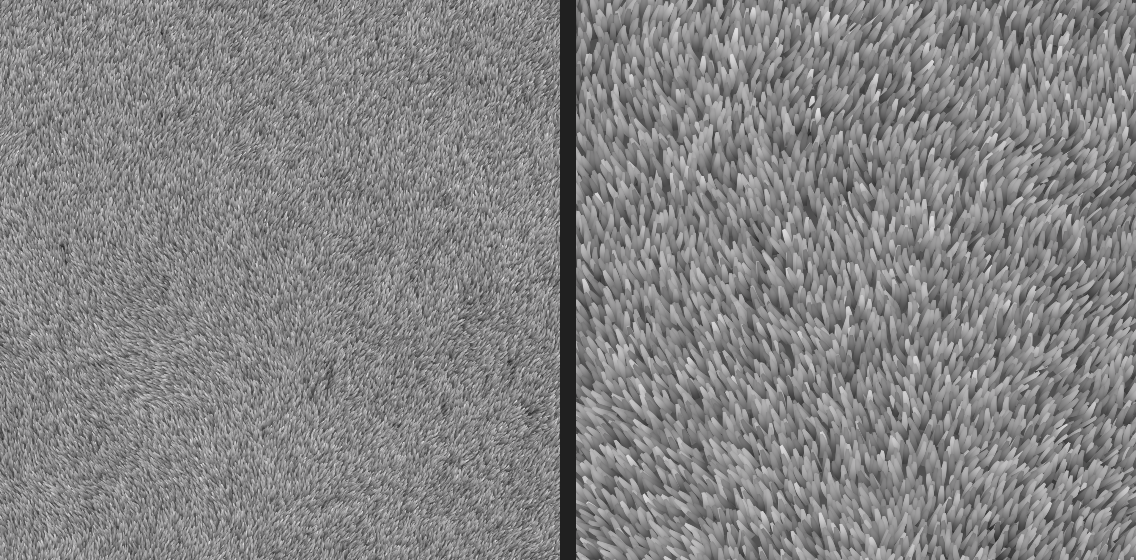
Left, the full canvas; right, a detail of the centre.
A Shadertoy shader for this texture:

```glsl
// Grey shag pile: short tapered strands, dark at the root and pale at the tip.
// A jittered grid holds one strand per cell; rows are painted from top to bottom,
// so that nearer tips hide farther roots, and smooth noise combs the lean.

const float CELL = 0.0049;         // grid spacing, in canvas heights
const float HALF_WIDTH = 0.0021;
const float GAP_TONE = 0.32;
const float ROOT_TONE = 0.37;
const float TIP_TONE = 0.605;
const vec3 TINT = vec3(1.0, 0.996, 1.0);

// Integer hash: three random values in 0..1 for a cell and a salt
vec3 hash3(ivec2 cell, int salt) {
    uvec3 v = uvec3(ivec3(cell, salt)) * 1664525u + 1013904223u;
    v.x += v.y * v.z;
    v.y += v.z * v.x;
    v.z += v.x * v.y;
    v ^= v >> 16u;
    v.x += v.y * v.z;
    v.y += v.z * v.x;
    v.z += v.x * v.y;
    return vec3(v >> 8u) / 16777216.0;
}

// Smooth value noise in 0..1
float noise(vec2 p, int salt) {
    ivec2 i = ivec2(floor(p));
    vec2 f = fract(p);
    f = f * f * (3.0 - 2.0 * f);
    float low = mix(hash3(i, salt).x, hash3(i + ivec2(1, 0), salt).x, f.x);
    float high = mix(hash3(i + ivec2(0, 1), salt).x, hash3(i + ivec2(1, 1), salt).x, f.x);
    return mix(low, high, f.y);
}

// Lean from upright in radians: mostly to the right, but to the left
// in a broad patch at lower left, loosened by waves and small tufts
float combedLean(vec2 p) {
    float leftPatch = smoothstep(0.5, 0.1, distance(p, vec2(0.18, 0.36)));
    float swirl = noise(p * 3.3, 11) - 0.5;
    float wave = noise(p * 8.0, 12) - 0.5;
    float tuft = noise(p * 38.0, 13) - 0.5;
    return mix(0.5, -0.75, leftPatch) + 0.7 * swirl + 0.5 * wave + 0.7 * tuft;
}

// Returns tone and coverage of one strand; offset is measured from its middle
vec2 strand(vec2 offset, float lean, float halfLength, vec3 rnd, float pixel) {
    vec2 along = vec2(sin(lean), cos(lean));
    float u = dot(offset, along);
    float v = dot(offset, vec2(along.y, -along.x));
    float t = clamp(0.5 + 0.5 * u / halfLength, 0.0, 1.0);
    v += (rnd.y - 0.5) * 0.3 * u * u / halfLength;

    float width = HALF_WIDTH * mix(1.0, 0.4, t * t * t);
    float dist = max(abs(v) - width, abs(u) - halfLength);
    float cover = smoothstep(0.5, -0.5, dist / pixel);

    float tone = mix(ROOT_TONE, TIP_TONE, smoothstep(0.0, 0.85, t));
    tone += (rnd.z - 0.5) * 0.25;
    tone += 0.18 * pow(rnd.x, 7.0) * t;
    tone -= 0.04 * min(v * v / (width * width), 1.0);
    return vec2(tone, cover);
}

void mainImage(out vec4 fragColor, in vec2 fragCoord) {
    float pixel = 1.0 / iResolution.y;
    vec2 p = fragCoord * pixel;
    ivec2 home = ivec2(floor(p / CELL));
    float lean = combedLean(p);

    // Paint the strands around this point, farthest row first
    float tone = GAP_TONE;
    for (int y = 2; y >= -2; y--) {
        for (int x = -2; x <= 2; x++) {
            ivec2 cell = home + ivec2(x, y);
            vec3 place = hash3(cell, 1);
            vec3 look = hash3(cell, 2);
            vec2 middle = (vec2(cell) + place.xy) * CELL;
            float halfLength = CELL * mix(1.1, 1.75, place.z);
            float ownLean = lean + (look.y - 0.5) * 0.85;
            vec2 s = strand(p - middle, ownLean, halfLength, look, pixel);
            tone = mix(tone, s.x, s.y);
        }
    }

    // Faint broad shading and a few dark partings
    tone += 0.025 * (noise(p * 6.0, 21) - 0.5);
    tone += 0.04 * (noise(p * 45.0, 22) - 0.5);
    tone -= 0.1 * smoothstep(0.83, 1.0, noise(p * 34.0, 23));

    fragColor = vec4(clamp(tone, 0.0, 1.0) * TINT, 1.0);
}
```
